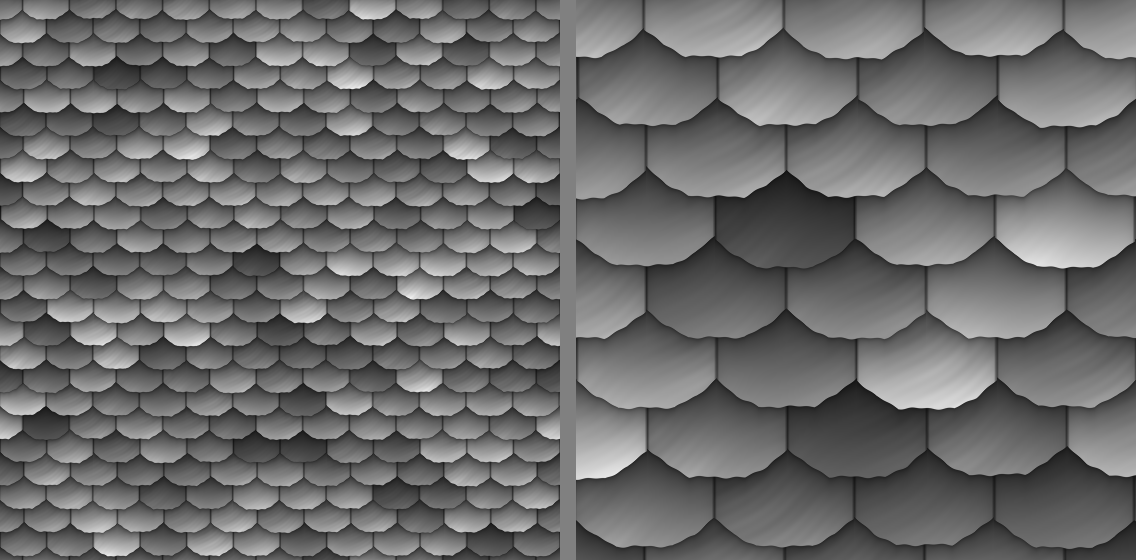
Left: the whole. Right: its middle third, enlarged.
Write a WebGL 2 fragment shader that draws this pattern.

```glsl
#version 300 es
precision highp float;
// Overlapping grey roof scales: 12 across, 24 staggered rows.
// Rows are painted from low to high; each casts a soft shadow on the row below,
// and each scale gets its own tone, chipped edge and slanted streaks.

uniform vec2 u_resolution;
out vec4 fragColor;

const float COLUMNS = 12.0;
const float ROWS = 24.0;
const float ROW_STEP = COLUMNS / ROWS;  // row spacing in scale widths
const float FIRST_EDGE = 0.095;         // height of the lowest visible edge
const float VISIBLE_HEIGHT = 0.69;      // bottom edge to hidden top point
const float JOINT_HALF_WIDTH = 0.013;

float hash(vec2 p, float seed) {
    vec3 q = fract(vec3(p.xyx + seed) * vec3(0.1031, 0.1030, 0.0973));
    q += dot(q, q.yzx + 33.33);
    return fract((q.x + q.y) * q.z);
}

// Lower outline of a scale: flat middle, then two steepening facets.
float outline(float x) {
    float a = abs(x);
    return max(0.0, max((a - 0.2) * 0.53, 0.2 - (0.5 - a) * 0.82));
}

// Small irregularities along the cut edge, different for each scale.
float chips(float x, float phase) {
    return 0.005 * sin(x * 23.0 + phase) + 0.004 * sin(x * 47.0 + phase * 2.3);
}

// Layered sines stretched along a rising diagonal.
float streaks(vec2 p, float phase) {
    float along = dot(p, vec2(0.83, 0.56));
    float across = dot(p, vec2(-0.56, 0.83));
    across += 0.035 * sin(along * 6.0 + phase);
    float broad = sin(across * 14.0 + phase * 1.7);
    float medium = sin(across * 33.0 + along * 3.0 + phase * 3.1);
    float fine = sin(across * 81.0 - along * 4.0 + phase * 4.7);
    return (broad * 0.5 + medium * 0.3 + fine * 0.2) * (0.6 + 0.4 * sin(along * 5.0 + phase));
}

// Grey level at p, measured from the bottom centre of the scale.
float scaleShade(vec2 p, vec2 id, float pixel) {
    float phase = 6.2832 * hash(id, 7.0);
    float spread = (hash(id, 1.0) + hash(id, 19.0) + hash(id, 41.0)) / 3.0 - 0.5;
    float tone = clamp(0.625 + 0.72 * spread, 0.32, 0.88);
    float rise = clamp(p.y / VISIBLE_HEIGHT, 0.0, 1.0);
    float shade = tone * (1.0 - 0.64 * rise);
    float wear = mix(0.025, 0.09, hash(id, 53.0));
    shade *= 1.0 + wear * streaks(p, phase) + 0.05 * sin(p.x * 5.0 + phase);

    // Dark gap between neighbours in the same row.
    float side = 0.5 - abs(p.x);
    float gap = 1.0 - smoothstep(0.0, JOINT_HALF_WIDTH + pixel, side);
    float sideShadow = exp(-side / 0.045);
    return shade * (1.0 - 0.45 * gap) * (1.0 - 0.12 * sideShadow);
}

// Broad shade plus a thin contact line below an overlapping edge.
float castShadow(float depth) {
    float d = max(depth, 0.0);
    return (1.0 - 0.3 * exp(-d / 0.09)) * (1.0 - 0.28 * exp(-d / 0.014));
}

void main() {
    vec2 p = COLUMNS * gl_FragCoord.xy / u_resolution.y;
    float pixel = COLUMNS / u_resolution.y;
    float baseRow = floor((p.y - FIRST_EDGE) / ROW_STEP);
    float grey = 0.2;

    for (int i = -1; i <= 1; i++) {
        float row = baseRow + float(i);
        float wrappedRow = mod(row, ROWS);

        // Even rows are centred half a scale to the right.
        float stagger = 0.5 * mod(row, 2.0);
        float slip = 0.035 * (hash(vec2(wrappedRow, 3.0), 11.0) - 0.5);
        float x = p.x + stagger - slip;
        vec2 id = vec2(mod(floor(x), COLUMNS), wrappedRow);
        vec2 local = vec2(fract(x) - 0.5, p.y - FIRST_EDGE - row * ROW_STEP);

        float drop = 0.03 * (hash(id, 29.0) - 0.5);
        float tilt = 0.05 * (hash(id, 37.0) - 0.5) * local.x;
        float edge = outline(local.x) + drop + tilt + chips(local.x, 6.2832 * hash(id, 5.0));
        float above = local.y - edge;

        float cover = smoothstep(-0.7 * pixel, 0.7 * pixel, above);
        grey *= castShadow(-above);
        grey = mix(grey, scaleShade(local, id, pixel), cover);
    }
    fragColor = vec4(vec3(clamp(grey, 0.0, 1.0)), 1.0);
}
```
